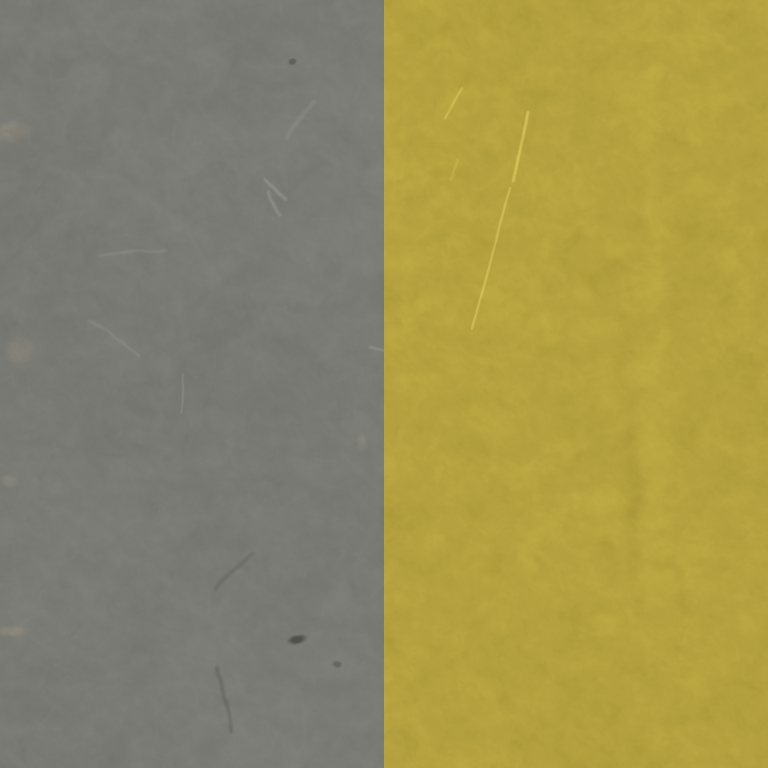
Write a Shadertoy shader that draws this texture.

```glsl
// A worn painted wall, split down the middle into grey and ochre yellow.
// Warped value noise mottles the paint, gridded random strokes add fibres,
// and a few soft segments and ellipses place the scratches, cracks and stains.

float hash(vec2 p) {
    vec3 q = fract(vec3(p.xyx) * 0.1031);
    q += dot(q, q.yzx + 33.33);
    return fract((q.x + q.y) * q.z);
}

float noise(vec2 p) {
    vec2 i = floor(p), f = fract(p);
    f = f * f * (3.0 - 2.0 * f);
    return mix(mix(hash(i), hash(i + vec2(1, 0)), f.x),
               mix(hash(i + vec2(0, 1)), hash(i + vec2(1, 1)), f.x), f.y);
}

// Fractal noise centred on zero
float fbm(vec2 p) {
    float sum = 0.0, amp = 0.5;
    for (int i = 0; i < 5; i++) {
        sum += amp * (noise(p) - 0.5);
        p = mat2(0.8, 0.6, -0.6, 0.8) * p * 2.03 + 17.3;
        amp *= 0.58;
    }
    return sum;
}

float segment(vec2 p, vec2 a, vec2 b) {
    vec2 ab = b - a;
    return length(p - a - ab * clamp(dot(p - a, ab) / dot(ab, ab), 0.0, 1.0));
}

float scratch(vec2 p, vec2 a, vec2 b, float width) {
    return 1.0 - smoothstep(0.0, width, segment(p, a, b));
}

float stain(vec2 p, vec2 centre, vec2 radius) {
    return 1.0 - smoothstep(0.3, 1.0, length((p - centre) / radius));
}

// Short light and dark strokes, one in each grid cell
float fibres(vec2 p, float cells, float seed) {
    vec2 g = p * cells;
    float sum = 0.0;
    for (int y = -1; y <= 1; y++)
    for (int x = -1; x <= 1; x++) {
        vec2 id = floor(g) + vec2(x, y);
        vec2 centre = id + vec2(hash(id + seed), hash(id + seed + 41.0));
        float angle = 0.9 + 2.2 * (hash(id + seed + 83.0) - 0.5);
        vec2 arm = vec2(cos(angle), sin(angle)) * mix(0.15, 0.48, hash(id + seed + 7.0));
        float tone = hash(id + seed + 129.0) - 0.45;
        sum += tone * (1.0 - smoothstep(0.0, 0.11, segment(g, centre - arm, centre + arm)));
    }
    return sum;
}

void mainImage(out vec4 fragColor, in vec2 fragCoord) {
    vec2 uv = fragCoord / iResolution.xy;
    float pixel = 1.0 / iResolution.x;
    float yellowSide = smoothstep(-0.5 * pixel, 0.5 * pixel, uv.x - 0.5);

    // Mottling and fibres shared by both paints
    vec2 warp = vec2(fbm(uv * 14.0), fbm(uv * 14.0 + 50.0));
    vec2 p = uv + warp * 0.012;
    float broad = fbm(uv * 4.0 + 9.0);
    float mottle = fbm(p * vec2(32.0, 38.0) + warp * 1.5);
    float grain = fbm(mat2(0.8, 0.6, -0.6, 0.8) * p * vec2(75.0, 110.0));
    float strokes = fibres(p, 28.0, 3.0) + 0.7 * fibres(p, 53.0, 211.0);

    // Grey paint with pale scuffs
    vec3 grey = vec3(0.478, 0.479, 0.457) + 0.025 * broad + 0.036 * mottle
              + 0.022 * grain + 0.016 * strokes;
    float scuff = scratch(p, vec2(0.346, 0.767), vec2(0.374, 0.742), 0.004);
    scuff += scratch(p, vec2(0.351, 0.752), vec2(0.367, 0.722), 0.004);
    scuff += 0.5 * scratch(p, vec2(0.373, 0.820), vec2(0.410, 0.870), 0.005);
    scuff += 0.5 * scratch(p, vec2(0.117, 0.583), vec2(0.182, 0.538), 0.004);
    scuff += 0.8 * scratch(p, vec2(0.480, 0.548), vec2(0.502, 0.541), 0.004);
    scuff += 0.7 * scratch(p, vec2(0.240, 0.512), vec2(0.238, 0.465), 0.003);
    scuff += 0.5 * scratch(p, vec2(0.130, 0.667), vec2(0.215, 0.675), 0.004);
    grey += 0.07 * scuff;

    // Beige stains along the left border and near the seam
    float beige = stain(p, vec2(0.018, 0.828), vec2(0.030, 0.017));
    beige += stain(p, vec2(0.470, 0.425), vec2(0.009, 0.016));
    beige += stain(p, vec2(0.010, 0.375), vec2(0.014, 0.010));
    beige += 0.7 * stain(p, vec2(0.025, 0.545), vec2(0.026, 0.022));
    beige += 0.7 * stain(p, vec2(0.018, 0.180), vec2(0.030, 0.008));
    grey += vec3(0.075, 0.055, 0.025) * beige * (0.7 + mottle);

    // Dark chips and cracks
    float dark = 1.5 * stain(p, vec2(0.388, 0.168), vec2(0.016, 0.008));
    dark += stain(p, vec2(0.379, 0.921), vec2(0.007, 0.006));
    dark += 0.8 * stain(p, vec2(0.438, 0.134), vec2(0.008, 0.006));
    dark += 0.4 * scratch(p, vec2(0.330, 0.280), vec2(0.283, 0.235), 0.005);
    dark += 0.5 * scratch(p, vec2(0.287, 0.130), vec2(0.302, 0.045), 0.005);
    grey -= 0.11 * dark;

    // Yellow paint with a worn vertical ridge
    float shade = 0.025 * broad + 0.065 * mottle + 0.035 * grain + 0.018 * strokes;
    float ridgeOffset = (p.x - 0.850) / 0.016, grooveOffset = (p.x - 0.822) / 0.009;
    float ridge = exp(-ridgeOffset * ridgeOffset) * smoothstep(0.2, 0.4, uv.y);
    float groove = exp(-grooveOffset * grooveOffset)
                 * smoothstep(0.22, 0.3, uv.y) * (1.0 - smoothstep(0.42, 0.55, uv.y));
    shade += 0.016 * ridge - 0.020 * groove;
    vec3 yellow = vec3(0.707, 0.632, 0.245) + shade * vec3(1.0, 0.95, 0.55);

    // Long thin scratch and its smaller companions
    vec2 q = uv + warp * 0.003;
    float scrape = scratch(q, vec2(0.688, 0.853), vec2(0.668, 0.765), 0.0035);
    scrape += 0.8 * scratch(q, vec2(0.664, 0.755), vec2(0.615, 0.573), 0.0028);
    scrape += 0.6 * scratch(q, vec2(0.601, 0.885), vec2(0.580, 0.846), 0.0028);
    scrape += 0.4 * scratch(q, vec2(0.595, 0.792), vec2(0.586, 0.766), 0.003);
    yellow += vec3(0.12, 0.12, 0.10) * scrape;

    fragColor = vec4(mix(grey, yellow, yellowSide), 1.0);
}
```
